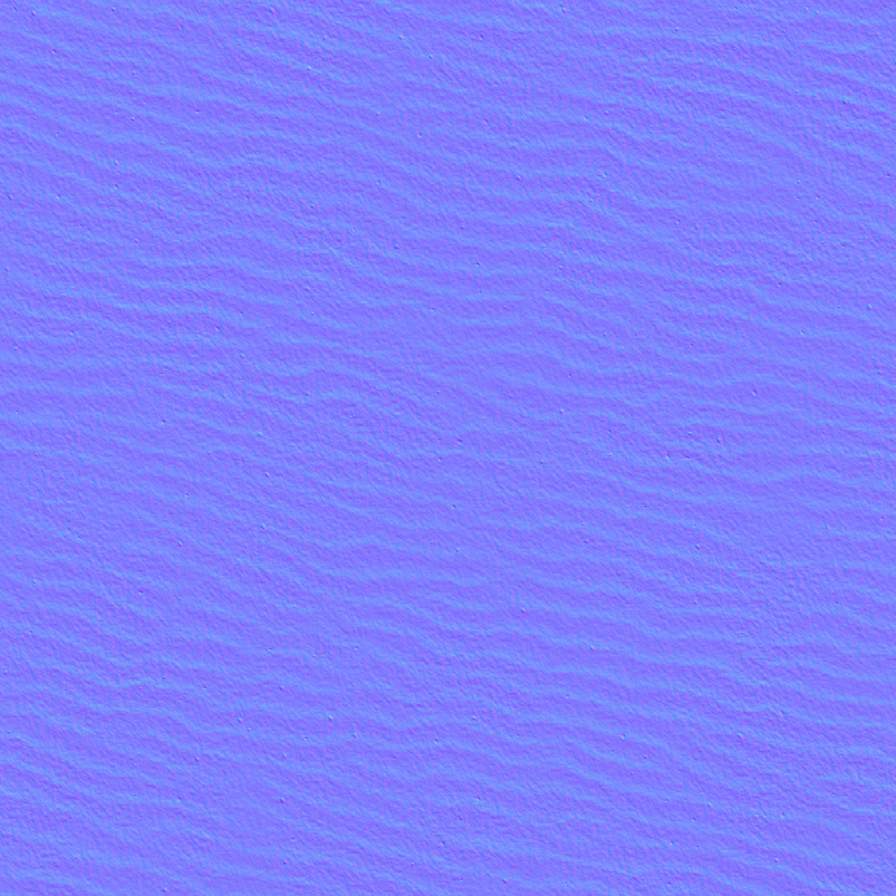
Reproduce this texture map procedurally as a three.js fragment shader.

```glsl
varying vec2 vUv;

vec2 hash2(vec2 p) {
  vec3 q = fract(p.xyx * vec3(0.1031, 0.1030, 0.0973));
  q += dot(q, q.yzx + 33.33);
  return fract((q.xx + q.yz) * q.zy);
}

float valueNoise(vec2 p) {
  vec2 i = floor(p), f = fract(p);
  f = f * f * (3.0 - 2.0 * f);
  float low = mix(hash2(i).x, hash2(i + vec2(1.0, 0.0)).x, f.x);
  float high = mix(hash2(i + vec2(0.0, 1.0)).x, hash2(i + 1.0).x, f.x);
  return mix(low, high, f.y);
}

// Cellular wave packets: their sum gives ripples that fork and end.
// Returns phase in x and strength in y.
vec2 ripples(vec2 p) {
  vec2 grid = vec2(8.0, 15.0);
  vec2 q = p * grid, cell = floor(q), wave = vec2(0.0);
  float total = 0.0;
  for (int j = -1; j <= 1; j++) {
    for (int i = -1; i <= 1; i++) {
      vec2 c = cell + vec2(float(i), float(j));
      vec2 seed = hash2(c + 71.0), centre = c + 0.2 + 0.6 * hash2(c + 13.0);
      vec2 d = q - centre;
      float weight = max(0.0, 1.0 - dot(d, d) / 1.44);
      weight *= weight;
      vec2 tilt = vec2(mix(0.02, 0.42, seed.x), mix(0.88, 1.14, hash2(c + 151.0).x));
      float cycles = 33.0 * (dot(centre / grid, vec2(0.21, 1.0)) + dot(d / grid, tilt));
      float phase = 6.2832 * (cycles + 0.5 * (seed.y - 0.5));
      wave += weight * vec2(cos(phase), sin(phase));
      total += weight;
    }
  }
  return vec2(atan(wave.y, wave.x + 1e-5), length(wave) / (total + 1e-4));
}

float grainHeight(vec2 p) {
  return valueNoise(p * 233.0) + 0.55 * valueNoise(p * 467.0 + 40.0);
}

// Sparse pebbles and pits, as a tilt of the surface
vec2 pebbles(vec2 p) {
  vec2 q = p * 42.0, cell = floor(q), seed = hash2(cell + 307.0);
  vec2 d = q - cell - 0.2 - 0.6 * hash2(cell + 211.0);
  d.y += d.x * (seed.y - 0.5);
  float radius = mix(0.05, 0.13, seed.y);
  float inside = 1.0 - smoothstep(0.6, 1.3, length(d) / radius);
  float side = fract(seed.y * 7.0) > 0.5 ? 1.0 : -1.0;
  return step(seed.x, 0.13) * side * inside * 0.6 * d / radius;
}

void main() {
  vec2 p = vUv;

  // Gentle meander of the ripple lines
  vec2 bent = p;
  bent.y += 0.0026 * sin(p.x * 53.0 + 5.0 * sin(p.y * 13.0) + p.y * 31.0);
  bent.y += 0.0013 * sin(p.x * 109.0 - p.y * 63.0 + 3.0 * sin(p.x * 11.0));
  bent.y += 0.005 * (valueNoise(p * vec2(24.0, 38.0)) - 0.5);

  // Steep lower edge, slow fade upward
  vec2 r = ripples(bent);
  float crest = 0.5 + 0.5 * cos(r.x + 0.45 * cos(r.x));
  crest = pow(crest, 1.9);
  float patches = valueNoise(p * vec2(6.0, 12.0) + 17.0);
  float strength = smoothstep(0.0, 0.6, r.y) * mix(0.75, 1.15, patches);
  float slope = 0.004 + 0.2 * strength * (crest - 0.37);
  slope += 0.012 * (valueNoise(p * vec2(7.0, 11.0) + 90.0) - 0.5);

  // Sand grain from central height differences
  vec2 e = vec2(0.001, 0.0);
  vec2 grain = vec2(grainHeight(p + e) - grainHeight(p - e),
                    grainHeight(p + e.yx) - grainHeight(p - e.yx));

  vec2 tilt = vec2(-0.32 * slope, slope);
  tilt += 0.29 * grain * mix(0.75, 1.2, valueNoise(p * 14.0)) + pebbles(p);
  float up = sqrt(max(0.05, 1.0 - dot(tilt, tilt)));
  gl_FragColor = vec4(0.5 + 0.5 * vec3(tilt, up) - vec3(0.0, 0.0, 0.006), 1.0);
}
```
